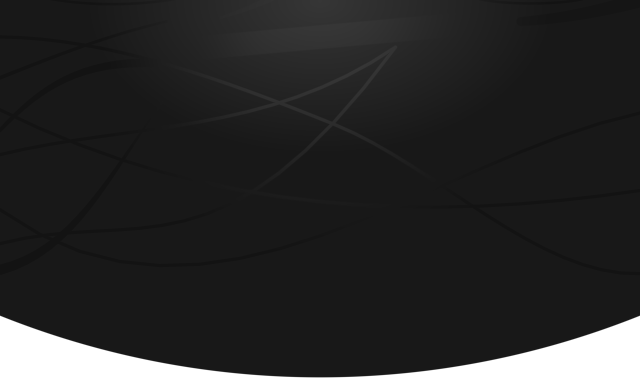
This background is drawn by a Shadertoy shader. Its source:

```glsl
// Charcoal dome with a soft overhead glow and thin sweeping curves above a white floor.

// Distance from p to the segment ab, with the position along it.
vec2 segmentDistance(vec2 p, vec2 a, vec2 b) {
    vec2 ap = p - a, ab = b - a;
    float h = clamp(dot(ap, ab) / dot(ab, ab), 0.0, 1.0);
    return vec2(length(ap - ab * h), h);
}

// Cubic passing through a, b, c, d at t = 0, 1, 2, 3.
vec2 cubicThrough(vec2 a, vec2 b, vec2 c, vec2 d, float t) {
    float t1 = t - 1.0, t2 = t - 2.0, t3 = t - 3.0;
    return -a * t1 * t2 * t3 / 6.0 + b * t * t2 * t3 / 2.0
         - c * t * t1 * t3 / 2.0 + d * t * t1 * t2 / 6.0;
}

// Coverage of a curve whose half width runs from taper.x to taper.y.
float stroke(vec2 p, vec2 a, vec2 b, vec2 c, vec2 d, vec2 taper) {
    const int STEPS = 16;
    float edge = 1.0;
    vec2 last = a;
    for (int i = 1; i <= STEPS; i++) {
        vec2 next = cubicThrough(a, b, c, d, 3.0 * float(i) / float(STEPS));
        vec2 hit = segmentDistance(p, last, next);
        float along = (float(i - 1) + hit.y) / float(STEPS);
        edge = min(edge, hit.x - mix(taper.x, taper.y, along));
        last = next;
    }
    float soft = max(0.0012, 0.7 / iResolution.x);
    return 1.0 - smoothstep(-soft, soft, edge);
}

// Long curves that cross the whole field.
float sweepingCurves(vec2 p) {
    vec2 thin = vec2(0.0026);
    float ink = stroke(p, vec2(0.0, 0.533), vec2(0.174, 0.512), vec2(0.349, 0.462), vec2(0.523, 0.396), thin);
    ink = max(ink, stroke(p, vec2(0.523, 0.396), vec2(0.682, 0.306), vec2(0.841, 0.207), vec2(1.0, 0.163), thin));
    ink = max(ink, stroke(p, vec2(0.0, 0.349), vec2(0.206, 0.384), vec2(0.413, 0.423), vec2(0.618, 0.517), thin));
    ink = max(ink, stroke(p, vec2(0.0, 0.210), vec2(0.195, 0.232), vec2(0.384, 0.285), vec2(0.618, 0.517), thin));
    ink = max(ink, stroke(p, vec2(0.0, 0.419), vec2(0.333, 0.302), vec2(0.667, 0.267), vec2(1.0, 0.293), thin));
    return max(ink, stroke(p, vec2(0.0, 0.263), vec2(0.333, 0.180), vec2(0.667, 0.290), vec2(1.0, 0.414), thin));
}

// Short tapered accents at the left and along the top.
float accentCurves(vec2 p) {
    float ink = stroke(p, vec2(0.0, 0.469), vec2(0.087, 0.503), vec2(0.173, 0.533), vec2(0.26, 0.557), vec2(0.003, 0.002));
    ink = max(ink, stroke(p, vec2(0.0, 0.387), vec2(0.065, 0.445), vec2(0.143, 0.482), vec2(0.247, 0.492), vec2(0.003, 0.007)));
    ink = max(ink, stroke(p, vec2(0.0, 0.169), vec2(0.098, 0.224), vec2(0.176, 0.318), vec2(0.254, 0.432), vec2(0.008, 0.001)));
    ink = max(ink, stroke(p, vec2(0.08, 0.592), vec2(0.143, 0.585), vec2(0.208, 0.585), vec2(0.273, 0.592), vec2(0.002)));
    ink = max(ink, stroke(p, vec2(0.75, 0.592), vec2(0.8, 0.586), vec2(0.86, 0.586), vec2(0.91, 0.592), vec2(0.002)));
    ink = max(ink, 0.4 * stroke(p, vec2(0.345, 0.563), vec2(0.372, 0.572), vec2(0.398, 0.582), vec2(0.425, 0.594), vec2(0.002, 0.005)));
    return max(ink, 0.6 * stroke(p, vec2(0.814, 0.557), vec2(0.885, 0.565), vec2(0.951, 0.578), vec2(1.02, 0.596), vec2(0.007, 0.012)));
}

void mainImage(out vec4 fragColor, in vec2 fragCoord) {
    vec2 p = fragCoord / iResolution.x;

    // Glow spreading down from the top centre
    float reach = length((p - vec2(0.5, 0.589)) / vec2(0.36, 0.235));
    float gray = 0.096 + 0.115 * max(0.0, 1.0 - reach);

    // Faint slanted band of light
    float bandOffset = abs(p.y - 0.517 - 0.09 * (p.x - 0.326));
    float band = 1.0 - smoothstep(0.017, 0.02, bandOffset);
    band *= smoothstep(0.3, 0.42, p.x) * (1.0 - smoothstep(0.55, 0.73, p.x));
    gray += 0.022 * band;

    // Curves catch light near the glow and sink into shade farther away
    float shade = smoothstep(0.3, 1.75, length((p - vec2(0.5, 0.445)) / vec2(0.208, 0.156)));
    gray += mix(0.055, -0.022, shade) * max(sweepingCurves(p), accentCurves(p));

    // White floor outside the broad circular rim
    float rim = length(p - vec2(0.5, 1.346)) - 1.345;
    float pixel = 0.75 / iResolution.x;
    gray = mix(gray, 1.0, smoothstep(-pixel, pixel, rim));

    fragColor = vec4(vec3(gray), 1.0);
}
```
